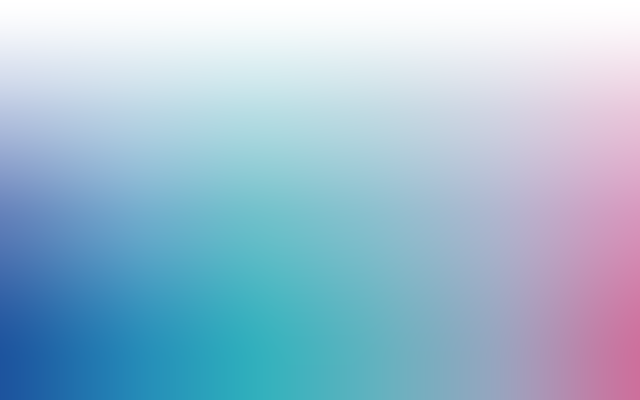
Write a WebGL 1 fragment shader that draws this background.

```glsl
precision highp float;

uniform vec2 u_resolution;

// Colours of three horizontal bands, each from left to right
const vec3 LOW_NAVY   = vec3(0.11, 0.31, 0.61);
const vec3 LOW_BLUE   = vec3(0.14, 0.53, 0.72);
const vec3 LOW_TEAL   = vec3(0.18, 0.70, 0.74);
const vec3 LOW_SLATE  = vec3(0.40, 0.70, 0.75);
const vec3 LOW_MAUVE  = vec3(0.62, 0.64, 0.75);
const vec3 LOW_ROSE   = vec3(0.82, 0.42, 0.60);

const vec3 MID_NAVY   = vec3(0.43, 0.52, 0.74);
const vec3 MID_BLUE   = vec3(0.50, 0.69, 0.82);
const vec3 MID_TEAL   = vec3(0.47, 0.77, 0.80);
const vec3 MID_SLATE  = vec3(0.58, 0.76, 0.82);
const vec3 MID_MAUVE  = vec3(0.72, 0.72, 0.82);
const vec3 MID_ROSE   = vec3(0.86, 0.61, 0.76);

const vec3 HIGH_NAVY  = vec3(0.77, 0.81, 0.90);
const vec3 HIGH_BLUE  = vec3(0.78, 0.86, 0.91);
const vec3 HIGH_TEAL  = vec3(0.76, 0.89, 0.91);
const vec3 HIGH_SLATE = vec3(0.79, 0.87, 0.90);
const vec3 HIGH_MAUVE = vec3(0.85, 0.85, 0.90);
const vec3 HIGH_ROSE  = vec3(0.93, 0.80, 0.87);

const vec3 TOP_WHITE  = vec3(1.0);

// Heights of the bands, and how far neighbouring blends overlap
const float LOW_Y   = 0.17;
const float MID_Y   = 0.50;
const float HIGH_Y  = 0.75;
const float WHITE_Y = 0.96;
const float COLUMN_STEP = 0.2;
const float OVERLAP = 0.75;

// Soft step between two stops, reaching slightly past both
float blend(float from, float to, float t) {
    float center = 0.5 * (from + to);
    float reach = OVERLAP * (to - from);
    return smoothstep(center - reach, center + reach, t);
}

float columnBlend(float index, float x) {
    return blend(index * COLUMN_STEP, (index + 1.0) * COLUMN_STEP, x);
}

// Overlapping steps are summed so that no seam shows at a stop
vec3 band(vec3 navy, vec3 blue, vec3 teal, vec3 slate, vec3 mauve, vec3 rose, float x) {
    return navy
        + (blue - navy) * columnBlend(0.0, x)
        + (teal - blue) * columnBlend(1.0, x)
        + (slate - teal) * columnBlend(2.0, x)
        + (mauve - slate) * columnBlend(3.0, x)
        + (rose - mauve) * columnBlend(4.0, x);
}

void main() {
    vec2 uv = gl_FragCoord.xy / u_resolution;

    // Horizontal colour bands
    vec3 low = band(LOW_NAVY, LOW_BLUE, LOW_TEAL, LOW_SLATE, LOW_MAUVE, LOW_ROSE, uv.x);
    vec3 mid = band(MID_NAVY, MID_BLUE, MID_TEAL, MID_SLATE, MID_MAUVE, MID_ROSE, uv.x);
    vec3 high = band(HIGH_NAVY, HIGH_BLUE, HIGH_TEAL, HIGH_SLATE, HIGH_MAUVE, HIGH_ROSE, uv.x);

    // Vertical rise to white
    vec3 color = low
        + (mid - low) * blend(LOW_Y, MID_Y, uv.y)
        + (high - mid) * blend(MID_Y, HIGH_Y, uv.y)
        + (TOP_WHITE - high) * blend(HIGH_Y, WHITE_Y, uv.y);

    gl_FragColor = vec4(clamp(color, 0.0, 1.0), 1.0);
}
```
